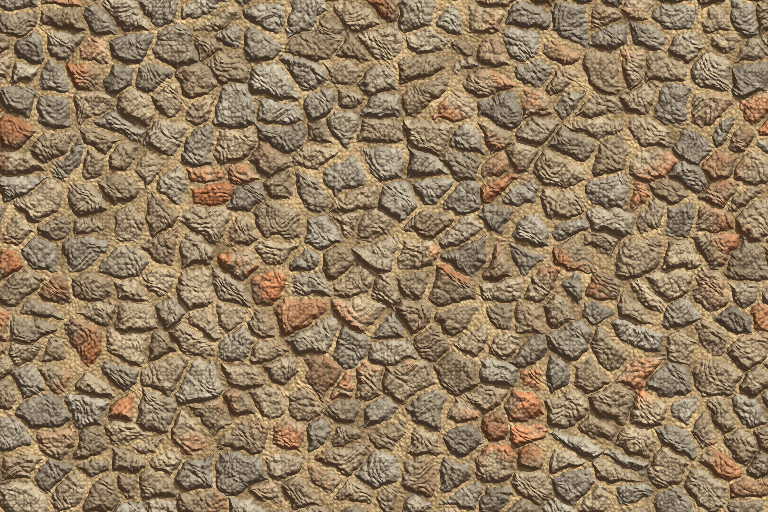
Reproduce this texture procedurally as a WebGL 2 fragment shader.

```glsl
#version 300 es
precision highp float;

uniform vec2 u_resolution;
out vec4 fragColor;

const vec2  STONE_GRID = vec2(14.0, 17.0);   // stones per canvas height
const float JITTER     = 0.84;
const float ROUNDING   = 0.38;
const float SAND_LEVEL = 0.20;
const float RELIEF     = 0.019;
const float LUMP_FREQ  = 62.0;
const float GRAIN_FREQ = 135.0;
const float SLOPE_STEP = 0.0016;
const float SHADOW_REACH = 0.026;
const int   SHADOW_STEPS = 6;
const vec3  LIGHT_DIR  = vec3(0.34, 0.62, 0.707);
const vec3  DARK   = vec3(0.19, 0.13, 0.085);
const vec3  BRIGHT = vec3(0.86, 0.77, 0.62);
const vec3  RUST   = vec3(1.14, 0.88, 0.76);
const vec3  SLATE  = vec3(0.93, 0.99, 1.09);
const vec3  OCHRE  = vec3(1.04, 1.00, 0.91);

struct Cell { vec2 id; vec2 offset; float f1; float f2; };
struct Surface { float height; float stone; float lump; vec2 id; };

vec2 hash2(vec2 p) {
    vec3 q = fract(p.xyx * vec3(0.1031, 0.1030, 0.0973));
    q += dot(q, q.yzx + 33.33);
    return fract((q.xx + q.yz) * q.zy);
}

// Nearest and second nearest feature point
Cell cellular(vec2 p) {
    vec2 base = floor(p);
    Cell c = Cell(base, vec2(0.0), 9.0, 9.0);
    for (int y = -1; y <= 1; y++)
    for (int x = -1; x <= 1; x++) {
        vec2 id = base + vec2(x, y);
        vec2 offset = p - id - 0.5 - JITTER * (hash2(id) - 0.5);
        float d = length(offset);
        if (d < c.f1) {
            c.f2 = c.f1;
            c.f1 = d;
            c.id = id;
            c.offset = offset;
        } else {
            c.f2 = min(c.f2, d);
        }
    }
    return c;
}

// Layered sines, roughly -1 to 1
float waves(vec2 p) {
    float a = sin(p.x + 1.7 * sin(0.73 * p.y + 0.4));
    float b = sin(1.31 * p.y - 0.6 * p.x + 1.4 * sin(1.17 * p.x));
    float c = sin(2.3 * p.x + 1.9 * p.y + 1.2 * sin(1.6 * p.y));
    return 0.4 * a + 0.35 * b + 0.25 * c;
}

vec2 warp(vec2 p) {
    vec2 broad = vec2(waves(p * 17.0), waves(p.yx * 19.0 + 5.0));
    vec2 ragged = vec2(waves(p * 95.0 + 2.0), waves(p.yx * 105.0 + 8.0));
    return p + 0.013 * broad + 0.0042 * ragged;
}

// Domed, tilted, pitted stones set in sand
Surface surfaceAt(vec2 p) {
    Cell c = cellular(warp(p) * STONE_GRID);
    vec2 size = hash2(c.id + 17.0);
    vec2 tilt = hash2(c.id + 43.0) - 0.5;
    float lump = 0.5 - cellular(p * LUMP_FREQ + 1.6 * waves(p * 40.0)).f1;
    float grain = 0.5 - cellular(p * GRAIN_FREQ).f1;

    float gap = mix(0.0, 0.15, size.x);
    float d = clamp((c.f2 - c.f1 - gap) / ROUNDING, 0.0, 1.0);
    float dome = 1.0 - (1.0 - d) * (1.0 - d);
    float stone = dome * (mix(0.65, 1.1, size.y) + 1.1 * dot(tilt, c.offset));
    stone += 0.36 * lump + 0.15 * grain;
    float sand = SAND_LEVEL + 0.19 * waves(p * 24.0 + 3.0) + 0.13 * lump + 0.1 * grain;

    float mask = smoothstep(-0.04, 0.06, stone - sand);
    return Surface(max(stone, sand), mask, lump, c.id);
}

// Soft shadow along the light direction
float sunlight(vec2 p, float height) {
    float blocked = 0.0;
    float climb = LIGHT_DIR.z / length(LIGHT_DIR.xy) / RELIEF;
    for (int i = 1; i <= SHADOW_STEPS; i++) {
        float reach = SHADOW_REACH * float(i) / float(SHADOW_STEPS);
        float other = surfaceAt(p + normalize(LIGHT_DIR.xy) * reach).height;
        blocked = max(blocked, other - height - reach * climb);
    }
    return 1.0 - smoothstep(0.0, 0.22, blocked);
}

void main() {
    vec2 p = gl_FragCoord.xy / u_resolution.y + 3.0;
    Surface s = surfaceAt(p);

    // Lighting
    float dx = surfaceAt(p + vec2(SLOPE_STEP, 0.0)).height - s.height;
    float dy = surfaceAt(p + vec2(0.0, SLOPE_STEP)).height - s.height;
    vec3 normal = normalize(vec3(-vec2(dx, dy) * RELIEF / SLOPE_STEP, 1.0));
    float diffuse = max(dot(normal, LIGHT_DIR), 0.0);
    float sun = mix(0.25, 1.0, sunlight(p, s.height));
    float openness = mix(0.6, 1.0, smoothstep(-0.05, 0.4, s.height));

    // Stone and sand brightness
    vec2 kind = hash2(s.id + 71.0);
    float speck = hash2(cellular(p * GRAIN_FREQ + 9.0).id).x - 0.5;
    float albedo = mix(1.22, mix(0.85, 1.12, kind.x), s.stone);
    albedo += 0.22 * speck + 0.08 * waves(p * 52.0);
    float value = albedo * (0.10 + 0.82 * diffuse * sun * openness);

    // Mineral tints
    float stain = smoothstep(0.05, 0.7, waves(p * 13.0 + 6.0) + 0.5 * s.lump);
    float rust = stain * smoothstep(0.45, 0.85, kind.y);
    float slate = smoothstep(0.5, 0.15, kind.y) * 0.8;
    vec3 tint = mix(mix(vec3(1.0), SLATE, slate), RUST, rust);
    tint = mix(OCHRE, tint, s.stone);

    vec3 color = mix(DARK, BRIGHT, clamp(value, 0.0, 1.12)) * tint;
    fragColor = vec4(clamp(color, 0.0, 1.0), 1.0);
}
```
